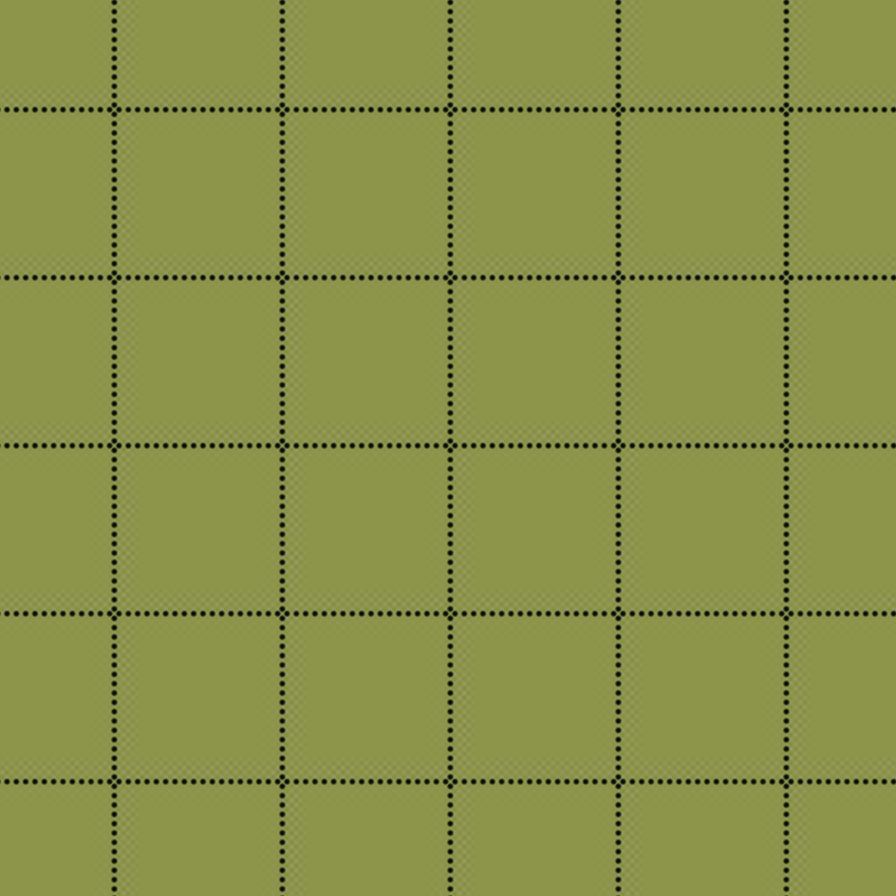
Reproduce this pattern procedurally as a WebGL 1 fragment shader.

```glsl
precision highp float;

uniform vec2 u_resolution;

#define GRAIN_COUNT 192.0      // grains across the canvas
#define CELL_SIZE 36.0         // grains per square
#define LINE_ORIGIN 24.5       // first line, in grains from the lower left
#define DOT_SPACING 2.0
#define DOT_RADIUS 0.55
#define DOT_SOFTNESS 0.36
#define HALO_WIDTH 6.5
#define FAINT_HALO 0.3
#define BASE_COLOR vec3(0.55, 0.583, 0.29)
#define DOT_COLOR vec3(0.015, 0.04, 0.0)
#define LIGHT_GRAIN vec3(0.04, 0.025, 0.10)
#define DARK_GRAIN vec3(0.035, 0.035, 0.025)

const float PI = 3.14159265;

vec2 hashGradient(vec2 p) {
    float angle = 2.0 * PI * fract(sin(dot(p, vec2(127.1, 311.7))) * 43758.5);
    return vec2(cos(angle), sin(angle));
}

float gradientNoise(vec2 p) {
    vec2 i = floor(p), f = fract(p);
    vec2 u = f * f * (3.0 - 2.0 * f);
    float a = dot(hashGradient(i), f);
    float b = dot(hashGradient(i + vec2(1.0, 0.0)), f - vec2(1.0, 0.0));
    float c = dot(hashGradient(i + vec2(0.0, 1.0)), f - vec2(0.0, 1.0));
    float d = dot(hashGradient(i + 1.0), f - 1.0);
    return mix(mix(a, b, u.x), mix(c, d, u.x), u.y);
}

// Soft dots along a line; across and along are measured from a crossing.
float dottedLine(float across, float along, float grainsPerPixel) {
    float step = mod(along, DOT_SPACING) - 0.5 * DOT_SPACING;
    float softness = max(DOT_SOFTNESS, 0.7 * grainsPerPixel);
    float dist = length(vec2(across, step));
    return 1.0 - smoothstep(DOT_RADIUS - softness, DOT_RADIUS + softness, dist);
}

// Dither strength beside a line: strong on the positive side, faint on the other.
float halo(float across) {
    float dist = abs(across);
    float fade = 1.0 - smoothstep(0.45 * HALO_WIDTH, HALO_WIDTH, dist);
    float side = mix(FAINT_HALO, 1.0, smoothstep(-0.5, 0.5, across));
    return fade * side;
}

void main() {
    float canvas = min(u_resolution.x, u_resolution.y);
    float grainsPerPixel = GRAIN_COUNT / canvas;
    vec2 grid = gl_FragCoord.xy * grainsPerPixel - LINE_ORIGIN;
    vec2 offset = mod(grid + 0.5 * CELL_SIZE, CELL_SIZE) - 0.5 * CELL_SIZE;

    // Checkered grain, slightly uneven, gathered beside the lines
    float checker = cos(PI * grid.x) * cos(PI * grid.y);
    float uneven = 0.85 + 0.7 * gradientNoise(grid * 0.3);
    float strength = max(halo(offset.x), halo(offset.y)) * uneven;
    float grain = checker * strength;
    vec3 color = BASE_COLOR;
    color += LIGHT_GRAIN * max(grain, 0.0);
    color -= DARK_GRAIN * max(-grain, 0.0);

    // Dotted grid
    float dots = max(dottedLine(offset.x, grid.y, grainsPerPixel),
                     dottedLine(offset.y, grid.x, grainsPerPixel));
    color = mix(color, DOT_COLOR, dots);

    gl_FragColor = vec4(color, 1.0);
}
```
